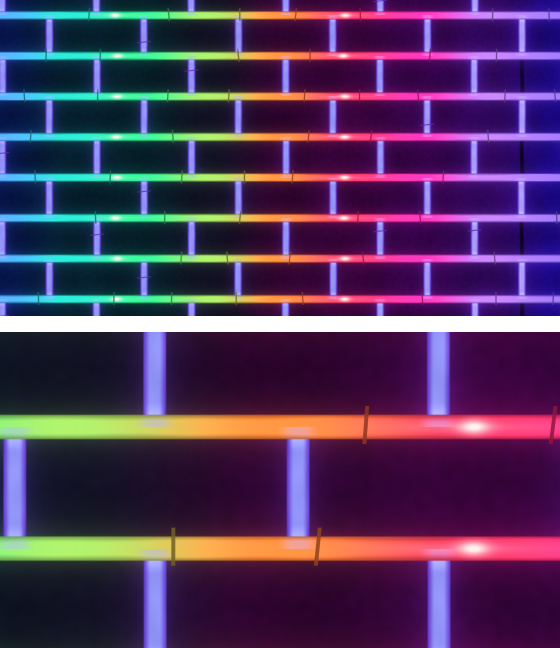
Top: the whole. Bottom: its middle third, enlarged.
Reproduce this pattern procedurally as a WebGL 2 fragment shader.

```glsl
#version 300 es
precision highp float;
// Neon tubes laid out as a running-bond brick wall, with a rainbow sweep from left to right.

#define ASPECT 1.7778
#define ROW_PITCH 0.1283
#define TOP_RAIL 0.9514
#define POST_PITCH 0.2998
#define POST_START 0.1574
#define RAIL_RADIUS 0.0128
#define POST_RADIUS 0.0120
#define CLIP_PITCH 0.21
#define CLIP_CHANCE 0.72
#define GLOW_REACH 0.016
#define GLOW_GAIN 0.16
#define SEAM_X 1.657

uniform vec2 u_resolution;
out vec4 fragColor;

const vec3 TUBE[9] = vec3[9](
    vec3(0.26, 0.62, 0.98), vec3(0.08, 0.83, 0.75), vec3(0.12, 0.88, 0.52),
    vec3(0.60, 0.85, 0.34), vec3(1.00, 0.50, 0.18), vec3(1.00, 0.17, 0.38),
    vec3(0.96, 0.14, 0.66), vec3(0.70, 0.44, 0.95), vec3(0.56, 0.40, 0.95));
const vec3 WALL[9] = vec3[9](
    vec3(0.02, 0.07, 0.27), vec3(0.02, 0.11, 0.17), vec3(0.02, 0.11, 0.15),
    vec3(0.06, 0.06, 0.13), vec3(0.17, 0.01, 0.18), vec3(0.20, 0.01, 0.22),
    vec3(0.19, 0.01, 0.27), vec3(0.17, 0.02, 0.34), vec3(0.09, 0.02, 0.48));

vec3 ramp(vec3 stops[9], float t) {
    float s = clamp(t, 0.0, 0.9999) * 8.0;
    int i = int(s);
    return mix(stops[i], stops[i + 1], smoothstep(0.0, 1.0, fract(s)));
}

float hash(vec2 c) {
    vec3 q = fract(vec3(c.xyx) * 0.1031);
    q += dot(q, q.yzx + 33.33);
    return fract((q.x + q.y) * q.z);
}

// Gradient noise, roughly -0.7 to 0.7
float cornerSlope(vec2 cell, vec2 offset) {
    float a = 6.2832 * hash(cell + 17.0);
    return dot(vec2(cos(a), sin(a)), offset);
}

float noise(vec2 p) {
    vec2 i = floor(p), f = fract(p), e = vec2(1.0, 0.0);
    vec2 u = f * f * f * (f * (f * 6.0 - 15.0) + 10.0);
    float low = mix(cornerSlope(i, f), cornerSlope(i + e, f - e), u.x);
    float high = mix(cornerSlope(i + e.yx, f - e.yx), cornerSlope(i + 1.0, f - 1.0), u.x);
    return mix(low, high, u.y);
}

float cover(float d, float px) {
    return 1.0 - smoothstep(-px, px, d);
}

void main() {
    vec2 uv = gl_FragCoord.xy / u_resolution;
    vec2 p = uv * vec2(ASPECT, 1.0);
    float px = 0.75 / u_resolution.y;

    // Rail and post lattice: every other course is shifted by half a pitch
    float course = (TOP_RAIL - p.y) / ROW_PITCH;
    float rail = floor(course + 0.5);
    float row = floor(course);
    float railY = (rail - course) * ROW_PITCH + 0.0015 * (uv.x - 0.5) * (hash(vec2(rail, 3.0)) - 0.5);
    float railD = abs(railY);
    float postS = (p.x - POST_START) / POST_PITCH - 0.5 * mod(row, 2.0);
    float post = floor(postS + 0.5);
    float postX = (postS - post) * POST_PITCH + 0.003 * (hash(vec2(post, row + 40.0)) - 0.5);
    float postD = abs(postX);

    vec3 railColor = ramp(TUBE, uv.x);
    vec3 postColor = mix(vec3(0.57, 0.58, 0.97), vec3(0.68, 0.62, 0.98), smoothstep(0.5, 1.0, uv.x));

    // Wall with faint mottling, a dark seam and light spilled from the tubes
    vec3 color = ramp(WALL, uv.x) * (1.0 + 0.22 * noise(p * 9.0) + 0.12 * noise(p * 70.0));
    float seam = abs(p.x - SEAM_X + 0.006 * noise(vec2(3.0, p.y * 5.0)));
    color *= 1.0 - 0.65 * cover(seam - 0.006, 0.003) * smoothstep(0.95, 0.7, p.y);
    color += GLOW_GAIN * railColor * exp(-max(railD - RAIL_RADIUS, 0.0) / GLOW_REACH);
    color += GLOW_GAIN * vec3(0.40, 0.26, 0.90) * exp(-max(postD - POST_RADIUS, 0.0) / GLOW_REACH);

    // Posts: pale core, violet rim, lighter toward both ends
    float postRim = smoothstep(0.35, 1.05, postD / POST_RADIUS);
    vec3 postLight = mix(postColor, vec3(0.40, 0.24, 0.82), postRim);
    float ends = smoothstep(0.028, 0.012, railD);
    postLight += 0.12 * ends * (1.0 - postRim) + 0.05 * noise(vec2(postX * 60.0, p.y * 30.0));
    color = mix(color, postLight, cover(postD - POST_RADIUS, px * 1.5));

    // A few posts carry a thin crosswise clip
    float postClipY = (fract(course) - mix(0.3, 0.7, hash(vec2(post, row)))) * ROW_PITCH;
    float postClip = max(abs(postClipY + 0.1 * postX) - 0.0017, postD - 0.021);
    float hasPostClip = step(0.8, hash(vec2(row + 9.0, post + 5.0)));
    color = mix(color, vec3(0.36, 0.16, 0.68), 0.8 * hasPostClip * cover(postClip, px));

    // Rails: core width wavers along the tube, rim is deeper in tone
    float core = 0.45 + 0.35 * noise(vec2(p.x * 9.0, rail * 0.37));
    float railRim = smoothstep(core, 1.1, railD / RAIL_RADIUS);
    vec3 railLight = mix(railColor * 1.03 + 0.08, railColor * 0.72, railRim);
    float joint = smoothstep(0.024, 0.004, postD) * (1.0 - railRim);
    railLight = mix(railLight, postColor + 0.12, 0.40 * joint);

    // Two white-hot spots on each rail, each with a faint streak
    for (int i = 0; i < 2; i++) {
        float dx = p.x - ASPECT * (i == 0 ? 0.208 : 0.6146) - 0.008 * (hash(vec2(rail, float(i))) - 0.5);
        float spot = exp(-dot(vec2(dx / 0.016, railY / 0.008), vec2(dx / 0.016, railY / 0.008)));
        float streak = exp(-abs(dx) / 0.06 - pow(railY / 0.005, 2.0));
        railLight = mix(railLight, vec3(1.0, 0.95, 0.92), min(0.85 * spot + 0.25 * streak, 1.0));
    }
    color = mix(color, railLight, cover(railD - RAIL_RADIUS, px * 1.5));

    // Wire clips scattered along the rails, slightly tilted
    float slot = floor(p.x / CLIP_PITCH);
    float clipX = p.x - (slot + mix(0.3, 0.75, hash(vec2(slot, rail + 11.0)))) * CLIP_PITCH;
    clipX += railY * 0.25 * (hash(vec2(rail, slot + 21.0)) - 0.5);
    float clip = max(abs(clipX) - 0.0021, abs(railY - 0.002) - 0.020);
    float hasClip = step(hash(vec2(slot + 31.0, rail + 7.0)), CLIP_CHANCE);
    color = mix(color, railColor * 0.55, 0.85 * hasClip * cover(clip, px));

    fragColor = vec4(clamp(color, 0.0, 1.0), 1.0);
}
```
